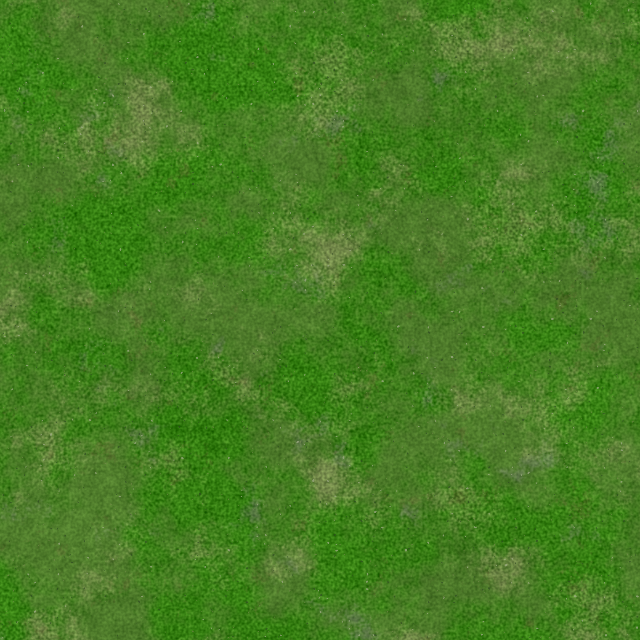
A WebGL 1 fragment shader for this texture:

```glsl
precision highp float;
uniform vec2 u_resolution;

const vec3 LUSH_GREEN = vec3(0.205, 0.495, 0.065);
const vec3 WORN_GREEN = vec3(0.305, 0.480, 0.165);
const vec3 STRAW = vec3(0.475, 0.540, 0.310);
const vec3 BARE_GREY = vec3(0.410, 0.475, 0.355);
const vec3 PALE_CHIP = vec3(0.620, 0.670, 0.520);
const vec3 DARK_CHIP = vec3(0.170, 0.270, 0.130);
const vec3 BROWN_SOIL = vec3(0.390, 0.400, 0.200);

vec2 hash2(vec2 p) {
  vec3 q = fract(p.xyx * vec3(0.1031, 0.1030, 0.0973));
  q += dot(q, q.yzx + 33.33);
  return fract((q.xx + q.yz) * q.zy);
}

float cornerSlope(vec2 cell, vec2 offset) {
  float angle = 6.2832 * hash2(cell).x;
  return dot(vec2(cos(angle), sin(angle)), offset);
}

float gradientNoise(vec2 p) {
  vec2 i = floor(p);
  vec2 f = p - i;
  vec2 w = f * f * f * (f * (f * 6.0 - 15.0) + 10.0);
  vec2 e = vec2(1.0, 0.0);
  float low = mix(cornerSlope(i, f), cornerSlope(i + e.xy, f - e.xy), w.x);
  float high = mix(cornerSlope(i + e.yx, f - e.yx), cornerSlope(i + e.xx, f - e.xx), w.x);
  return mix(low, high, w.y);
}

// Layered noise, where roughness sets how much each finer layer keeps
float fbm(vec2 p, float roughness) {
  float sum = 0.0;
  float amplitude = 0.55;
  for (int octave = 0; octave < 6; octave++) {
    sum += amplitude * gradientNoise(p);
    p = mat2(1.6, 1.2, -1.2, 1.6) * p + 17.3;
    amplitude *= roughness;
  }
  return sum;
}

// Scattered oval chips, at most one in each grid cell
float chips(vec2 uv, float cells, float density, float seed) {
  vec2 p = uv * cells;
  vec2 cell = floor(p);
  vec2 place = hash2(cell + seed);
  vec2 kind = hash2(cell + seed + 71.0);
  vec2 d = fract(p) - mix(vec2(0.3), vec2(0.7), place);
  float turn = 6.2832 * kind.y;
  d = mat2(cos(turn), sin(turn), -sin(turn), cos(turn)) * d;
  float size = mix(0.08, 0.20, place.x * place.y);
  float edge = cells / min(u_resolution.x, u_resolution.y);
  float shape = 1.0 - smoothstep(size - 0.4 * edge, size + 0.6 * edge, length(d * vec2(1.0, 1.5)));
  return shape * step(kind.x, density);
}

void main() {
  vec2 uv = gl_FragCoord.xy / u_resolution;

  // Blades and crumbs
  float fine = gradientNoise(uv * 173.0) + gradientNoise(uv * 241.0 + 31.0);
  float tufts = fbm(uv * 38.0 + 9.0, 0.7);

  // Broad areas of lush, worn, dry and bare ground
  float worn = smoothstep(-0.24, 0.20, fbm(uv * 5.5 + 3.7, 0.62) + 0.06 * fine);
  float dryField = fbm(uv * 7.0 + 41.0, 0.66) + 0.10 * tufts + 0.05 * fine;
  float dry = smoothstep(0.02, 0.46, dryField) * mix(0.65, 1.0, worn);
  float bare = smoothstep(0.20, 0.46, fbm(uv * 8.0 + 83.0, 0.62) + 0.05 * fine);
  float soil = smoothstep(0.20, 0.50, fbm(uv * 16.0 + 57.0, 0.7));

  vec3 color = mix(LUSH_GREEN, WORN_GREEN, worn);
  color = mix(color, STRAW, 0.85 * dry);
  color = mix(color, BARE_GREY, 0.65 * bare);
  color = mix(color, BROWN_SOIL, 0.40 * soil);

  // Light and shade, strongest in thick grass and dry crumbs
  float grain = mix(0.125, 0.075, worn) + 0.06 * dry;
  float shade = grain * fine + 0.10 * tufts + 0.05 * fbm(uv * 4.0 + 23.0, 0.5);
  color += shade * vec3(0.85, 1.0, 0.60);

  // Loose chips gather on the dry and bare ground
  float litter = max(dry, bare);
  color = mix(color, DARK_CHIP, 0.60 * chips(uv, 95.0, 0.07, 13.0));
  color = mix(color, STRAW, 0.60 * chips(uv, 125.0, mix(0.05, 0.25, litter), 29.0));
  color = mix(color, PALE_CHIP, 0.75 * chips(uv, 83.0, mix(0.04, 0.18, litter), 47.0));

  gl_FragColor = vec4(clamp(color, 0.0, 1.0), 1.0);
}
```
